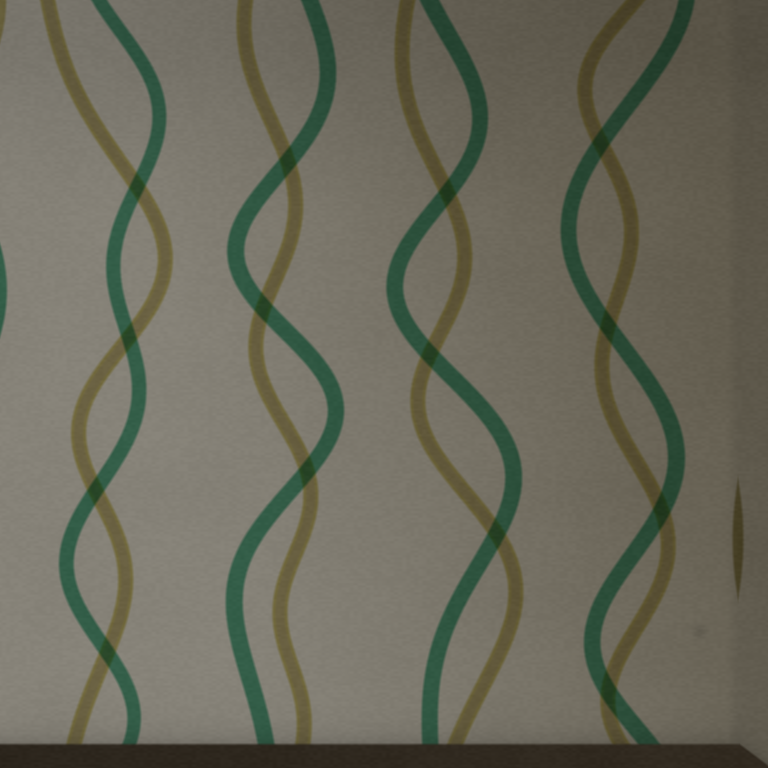
Write a Shadertoy shader that draws this pattern.

```glsl
// Wallpaper with four pairs of intertwined wavy ribbons, olive under green.
// Each ribbon is a cosine whose phase, centre and swing are polynomials of height;
// translucent tints multiply over a shaded, grainy wall above a dark skirting.

const int PAIRS = 4;
const vec3 WALL_LIGHT = vec3(0.525, 0.51, 0.47);
const vec3 WALL_DARK = vec3(0.385, 0.362, 0.305);
const vec3 SKIRTING = vec3(0.17, 0.145, 0.11);
const vec3 GREEN_TINT = vec3(0.38, 0.72, 0.60);
const vec3 OLIVE_TINT = vec3(0.85, 0.81, 0.55);
const float GREEN_HALF = 0.0108;
const float OLIVE_HALF = 0.0098;
const float EDGE_BLUR = 0.0016;
const float SKIRTING_TOP = 0.031;
const float CORNER_X = 0.963;
const float GRAIN = 0.022;

// Ribbons 0-3 are green, 4-7 olive, each left to right.
// Phase in half turns: cubic coefficients, constant first.
const vec4 PHASE[8] = vec4[8](
    vec4(1.88, 2.60, -0.10, 0.0), vec4(1.84, 2.39, -0.30, -0.60),
    vec4(1.53, 2.10, -0.30, -0.35), vec4(1.65, 1.75, 0.25, 0.10),
    vec4(2.69, 2.34, 0.25, -0.50), vec4(3.20, 2.68, 0.40, 0.0),
    vec4(2.84, 2.41, 0.0, -0.50), vec4(3.06, 2.55, -0.20, 0.0));
// Drift of the centre line: cubic coefficients.
const vec4 CENTRE[8] = vec4[8](
    vec4(0.154, -0.072, -0.010, 0.059), vec4(0.371, 0.0, 0.003, 0.013),
    vec4(0.591, 0.036, -0.003, -0.010), vec4(0.816, 0.010, 0.006, 0.0),
    vec4(0.151, -0.020, -0.029, 0.0), vec4(0.368, 0.036, -0.003, -0.018),
    vec4(0.585, 0.068, 0.013, -0.039), vec4(0.812, 0.050, 0.016, -0.026));
// Swing to either side: quadratic coefficients.
const vec3 SWING[8] = vec3[8](
    vec3(0.029, 0.013, 0.017), vec3(0.066, 0.006, 0.0),
    vec3(0.070, 0.003, -0.021), vec3(0.066, -0.017, 0.0),
    vec3(0.050, -0.034, 0.0), vec3(0.031, -0.010, -0.013),
    vec3(0.044, 0.013, 0.008), vec3(0.027, 0.014, 0.029));

float hash(vec2 p) {
    vec3 q = fract(vec3(p.xyx) * 0.1031);
    q += dot(q, q.yzx + 33.33);
    return fract((q.x + q.y) * q.z);
}

float noise(vec2 p) {
    vec2 cell = floor(p), f = fract(p);
    f = f * f * (3.0 - 2.0 * f);
    return mix(mix(hash(cell), hash(cell + vec2(1, 0)), f.x),
               mix(hash(cell + vec2(0, 1)), hash(cell + vec2(1, 1)), f.x), f.y);
}

// t runs from -1 at the top to 1 at the bottom.
float ribbonX(int i, float t) {
    vec4 powers = vec4(1.0, t, t * t, t * t * t);
    return dot(CENTRE[i], powers)
         + dot(SWING[i], powers.xyz) * cos(3.14159 * dot(PHASE[i], powers));
}

float ribbonDistance(int i, vec2 uv) {
    const float STEP = 0.004;
    float t = 1.0 - 2.0 * uv.y;
    float slope = (ribbonX(i, t + STEP) - ribbonX(i, t - STEP)) / STEP;
    return abs(uv.x - ribbonX(i, t)) / sqrt(1.0 + slope * slope);
}

float coverage(float d, float blur) {
    return 1.0 - smoothstep(-blur, blur, d);
}

// Bulge of a ribbon that shows only past a seam or border.
float sliver(vec2 p, vec2 halfSize, float blur) {
    float bow = halfSize.x * (1.0 - p.y * p.y / (halfSize.y * halfSize.y));
    return coverage(abs(p.x) - bow, blur);
}

void mainImage(out vec4 fragColor, in vec2 fragCoord) {
    vec2 uv = fragCoord / iResolution.xy;
    float blur = EDGE_BLUR + 0.7 / iResolution.y;

    // Wall light, dimming toward the right and the top.
    float shade = smoothstep(0.15, 1.15, uv.x + 0.35 * (uv.y - 0.4));
    vec3 color = mix(WALL_LIGHT, WALL_DARK, shade);
    color *= 1.0 - 0.10 * smoothstep(0.7, 1.0, uv.y);
    color *= 1.0 - 0.07 * smoothstep(CORNER_X - 0.02, CORNER_X, uv.x);

    // Ribbon pairs with slightly varied widths and a yellow fringe on the olive.
    for (int i = 0; i < PAIRS; i++) {
        float d = ribbonDistance(i + PAIRS, uv);
        float olive = coverage(d - OLIVE_HALF, blur);
        float fringe = smoothstep(0.35, 0.9, d / OLIVE_HALF);
        vec3 oliveTint = OLIVE_TINT * mix(vec3(0.93, 0.92, 1.0), vec3(1.0, 1.0, 0.9), fringe);
        color *= mix(vec3(1), oliveTint, olive);

        float halfWidth = GREEN_HALF * (i == 0 ? 0.84 : 1.0);
        halfWidth *= 0.94 + 0.12 * noise(vec2(float(i) * 7.0, uv.y * 5.0));
        float green = coverage(ribbonDistance(i, uv) - halfWidth, blur);
        color *= mix(vec3(1), GREEN_TINT, green);
    }

    // Cut-off ribbons at the left border and the room corner, and a smudge.
    color *= mix(vec3(1), GREEN_TINT, sliver(uv - vec2(0, 0.622), vec2(0.009, 0.06), blur));
    color *= mix(vec3(1), OLIVE_TINT, sliver(uv - vec2(0, 1), vec2(0.008, 0.055), blur));
    color *= mix(vec3(1), OLIVE_TINT * 0.85, sliver(uv - vec2(0.961, 0.298), vec2(0.007, 0.077), blur));
    color *= 1.0 - 0.10 * exp(-dot(uv - vec2(0.911, 0.178), uv - vec2(0.911, 0.178)) * 12000.0);

    // Skirting, falling away past the corner, with a shadow above it.
    float above = uv.y - SKIRTING_TOP + 0.75 * max(uv.x - CORNER_X, 0.0);
    color *= 1.0 - 0.15 * exp(-max(above, 0.0) * 60.0);
    color = mix(color, SKIRTING * (1.0 + 0.15 * uv.x), coverage(above, blur));

    // Paper grain, stretched sideways, and broad blotches.
    float grain = noise(uv * vec2(190.0, 330.0)) - 0.5;
    color += GRAIN * grain + 0.012 * (noise(uv * 14.0) - 0.5);
    fragColor = vec4(color, 1.0);
}
```
